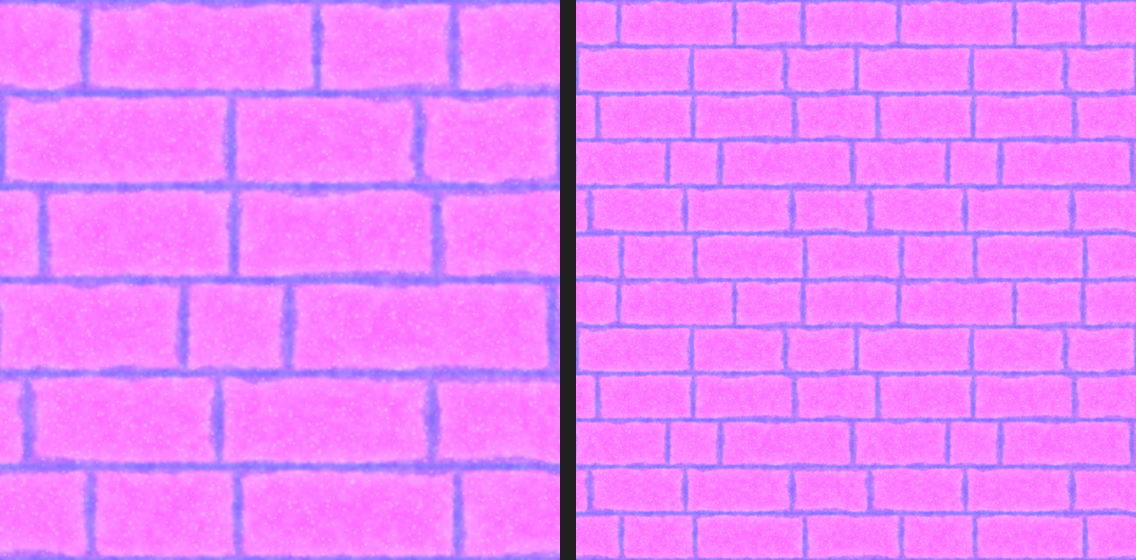
Left, the tile; right, the same tile 2 across and 2 down.
Give the GLSL for this texture map, as a Shadertoy shader.

```glsl
// Tiling brick wall in false colour: pink bricks of uneven length, violet joints.
// Distances to the nearest bed and head joint, worn by wrapped noise, shape each
// brick; a pale rim, fine grain and scattered round specks add the wear.

#define ROWS 6.0
#define BRICKS 3.0
#define ROW_SHIFT 0.64
#define LENGTH_JITTER 0.5
#define BED_HALF 0.0070
#define HEAD_HALF 0.0095
#define CHIP_DEPTH 0.010
#define EDGE_SOFT 0.0055
#define RIM_WIDTH 0.019
#define SPECK_CELLS 100.0

const vec3 BRICK = vec3(0.99, 0.435, 1.0);
const vec3 RIM = vec3(0.98, 0.63, 1.0);
const vec3 LIP = vec3(0.80, 0.45, 1.0);
const vec3 JOINT = vec3(0.56, 0.43, 1.0);
const vec3 BRICK_SPECK = vec3(0.98, 0.76, 1.0);
const vec3 JOINT_SPECK = vec3(0.54, 0.68, 1.0);

vec3 hash3(vec2 p) {
    vec3 q = fract(p.xyx * vec3(0.1031, 0.1030, 0.0973));
    q += dot(q, q.yxz + 33.33);
    return fract((q.xxy + q.yzz) * q.zyx);
}

// Value noise whose lattice wraps after the given period
float noise(vec2 p, vec2 period) {
    vec2 i = floor(p), f = p - i;
    f = f * f * (3.0 - 2.0 * f);
    vec2 a = mod(i, period), b = mod(i + 1.0, period);
    float low = mix(hash3(a).x, hash3(vec2(b.x, a.y)).x, f.x);
    float high = mix(hash3(vec2(a.x, b.y)).x, hash3(b).x, f.x);
    return mix(low, high, f.y);
}

// Ragged depth along one edge: broad chips plus small nicks
float chips(float along, float waves, float seed) {
    float broad = noise(vec2(along * waves, seed), vec2(waves, 512.0));
    float fine = noise(vec2(along * waves * 4.0, seed + 90.0), vec2(waves * 4.0, 512.0));
    return CHIP_DEPTH * (smoothstep(0.35, 0.95, broad) + 0.35 * (fine - 0.3));
}

float smoothMin(float a, float b, float k) {
    float h = max(k - abs(a - b), 0.0) / k;
    return min(a, b) - 0.25 * h * h * k;
}

// Signed offset to the nearest head joint of a row, and that joint's index
vec2 headJoint(float x, float row) {
    vec2 best = vec2(1.0, 0.0);
    float phase = fract(row * ROW_SHIFT + 0.48);
    for (float k = 0.0; k < BRICKS; k++) {
        float jitter = (hash3(vec2(k + 3.0, row + 17.0)).y - 0.5) * LENGTH_JITTER;
        float offset = x - (k + phase + jitter) / BRICKS;
        offset -= floor(offset + 0.5);
        if (abs(offset) < abs(best.x)) best = vec2(offset, k);
    }
    return best;
}

// Soft round dots, one per wrapped cell, most of them faint
float specks(vec2 uv) {
    vec2 p = uv * SPECK_CELLS, cell = floor(p);
    float sum = 0.0;
    for (int y = -1; y <= 1; y++)
    for (int x = -1; x <= 1; x++) {
        vec2 c = cell + vec2(x, y);
        vec2 id = mod(c, SPECK_CELLS);
        vec3 h = hash3(id + 211.0);
        float strength = hash3(id + 401.0).z;
        float radius = mix(0.28, 0.62, h.z);
        float d = length(p - c - h.xy);
        sum += strength * strength * (1.0 - smoothstep(0.1 * radius, radius, d));
    }
    return min(sum, 1.0);
}

void mainImage(out vec4 fragColor, in vec2 fragCoord) {
    vec2 uv = fract(fragCoord / iResolution.xy);
    float level = uv.y * ROWS;
    float row = floor(level), v = level - row;

    // Bed joint: nearest horizontal line and which side of it we are on
    float line = floor(level + 0.5);
    float bedDist = abs(level - line) / ROWS;
    float bedSeed = mod(line, ROWS) * 2.0 + step(line, level);
    float bedEdge = bedDist - BED_HALF - chips(uv.x, 13.0, bedSeed);

    // Head joint: pinched where it meets the beds
    vec2 head = headJoint(uv.x, row);
    float headDist = abs(head.x);
    float taper = mix(0.35, 1.0, sqrt(4.0 * v * (1.0 - v)));
    float headSeed = 20.0 + (row * BRICKS + head.y) * 2.0 + step(0.0, head.x);
    float headEdge = headDist - (HEAD_HALF + 0.8 * chips(uv.y, 18.0, headSeed)) * taper;

    // Worn brick outline and the deep core of the joints
    float grain = 0.6 * noise(uv * 64.0, vec2(64.0)) + 0.4 * noise(uv * 160.0, vec2(160.0));
    float patches = noise(uv * 24.0, vec2(24.0));
    float edge = smoothMin(bedEdge, headEdge, 0.016) + (grain - 0.5) * 0.004;
    float mortar = 1.0 - smoothstep(-EDGE_SOFT, EDGE_SOFT, edge);
    float bedCore = exp(-pow(bedDist / 0.0070, 2.0));
    float headCore = taper * exp(-pow(headDist / (0.0085 * taper), 2.0));
    float core = max(bedCore, headCore) * mix(0.65, 1.05, patches);

    // Pale rim inside each brick, then the joint layers
    float rim = exp(-max(edge, 0.0) / RIM_WIDTH) * mix(0.45, 1.0, patches);
    vec3 color = mix(BRICK, RIM, rim * 0.85);
    color = mix(color, LIP, mortar);
    color = mix(color, JOINT, clamp(core, 0.0, 1.0) * mortar);

    // Grain and specks
    color.g += (grain - 0.25) * 0.15;
    color.r += (grain - 0.5) * 0.16 * mortar;
    vec3 speckColor = mix(BRICK_SPECK, JOINT_SPECK, mortar * smoothstep(0.1, 0.7, core));
    color = mix(color, speckColor, specks(uv) * 0.48);

    fragColor = vec4(clamp(color, 0.0, 1.0), 1.0);
}
```
